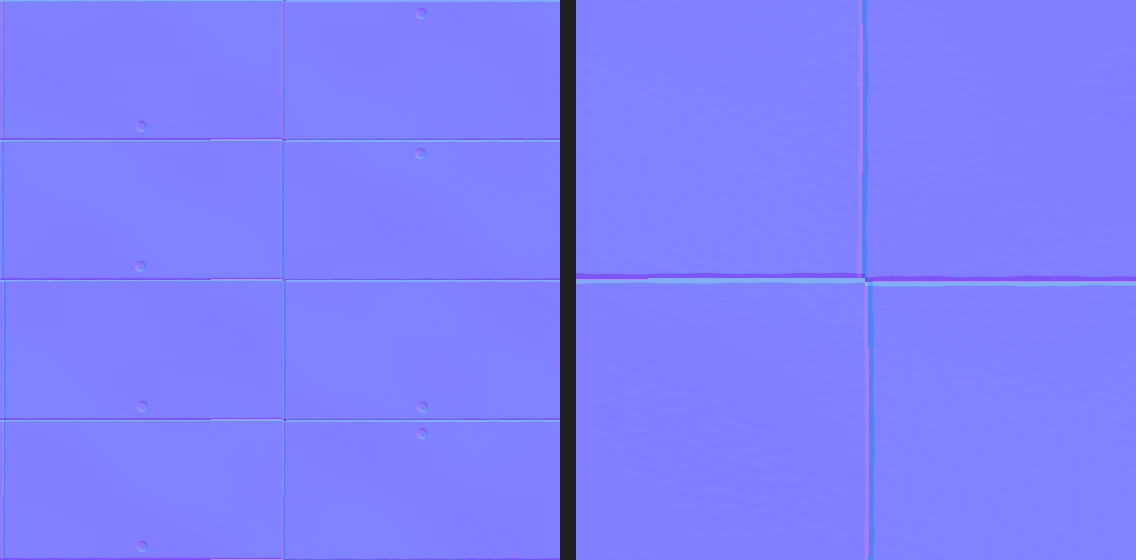
Left: the whole. Right: its middle third, enlarged.
This texture map is drawn by a Shadertoy shader. Its source:

```glsl
// Tangent-space normal map of flat wall panels, two across and four down.
// Slopes of bevelled joints, one round dimple per panel, soft undulation and
// fine cellular grain are added up, then encoded as a unit normal.

#define PANELS vec2(2.0, 4.0)
#define JOINT_X 0.0056        // horizontal offset of the panel grid
#define ROW_SHIFT 0.0023      // sideways stagger between rows
#define BEVEL_WIDTH 0.0029
#define BEVEL_SLOPE 0.36
#define DIMPLE_RADIUS 0.0104
#define DIMPLE_INSET 0.0238
#define DIMPLE_SLOPE 0.30
#define GRAIN_CELLS vec2(120.0, 190.0)
#define GRAIN_SLOPE 0.016

const float TAU = 6.2831853;

vec2 hash2(vec2 p) {
    vec2 q = vec2(dot(p, vec2(127.1, 311.7)), dot(p, vec2(269.5, 183.3)));
    return fract(sin(q) * 43758.5);
}

// Offset to the nearest scattered point, which serves as a grain slope.
vec2 cellSlope(vec2 p) {
    vec2 cell = floor(p), f = fract(p), nearest = vec2(2.0);
    for (int j = -1; j <= 1; j++) {
        for (int i = -1; i <= 1; i++) {
            vec2 g = vec2(i, j);
            vec2 d = g + hash2(mod(cell + g, GRAIN_CELLS)) - f;
            if (dot(d, d) < dot(nearest, nearest)) nearest = d;
        }
    }
    return nearest;
}

// Full strength within width of an edge, with a smooth inner border.
vec2 bevel(vec2 dist, vec2 width, float soft) {
    return 1.0 - smoothstep(width - soft, width + soft, dist);
}

// Broad diagonal swells built from layered sines.
vec2 undulation(vec2 p, vec2 id) {
    float phase = 1.3 * id.x + 0.7 * id.y;
    float s = sin(TAU * (p.x + 2.0 * p.y) + phase);
    s += 0.6 * sin(TAU * (3.0 * p.x + 4.0 * p.y) + 1.7 + phase);
    s += 0.4 * sin(TAU * (2.0 * p.x - 3.0 * p.y) + 4.1);
    float k = smoothstep(-1.3, 1.9, s);
    return mix(vec2(0.002, 0.020), vec2(0.018, -0.016), k);
}

// Concave ring around a flat floor; its walls lean towards the centre.
vec2 dimple(vec2 d, float soft) {
    float r = length(d);
    float wall = smoothstep(0.45 * DIMPLE_RADIUS, 0.75 * DIMPLE_RADIUS, r);
    wall *= 1.0 - smoothstep(DIMPLE_RADIUS - 2.0 * soft, DIMPLE_RADIUS + soft, r);
    return -d / max(r, 0.0001) * wall * DIMPLE_SLOPE;
}

void mainImage(out vec4 fragColor, in vec2 fragCoord) {
    vec2 p = fragCoord / iResolution.xy;
    float soft = max(0.5 / iResolution.y, 0.0006);

    // Panel grid: a slight drop and tilt per column, a stagger per row
    float side = mod(floor((p.x - JOINT_X) * PANELS.x), PANELS.x);
    float tilt = 0.0008 * (fract((p.x - JOINT_X) * PANELS.x) - 0.5);
    vec2 q = p;
    q.y -= mix(0.0007, -0.0005, side) + tilt;
    float row = mod(floor(q.y * PANELS.y), PANELS.y);
    q.x -= JOINT_X + ROW_SHIFT * sin(1.9 * row + 0.32);
    q.x += 0.0004 * sin(TAU * 4.0 * p.y + row);

    vec2 size = 1.0 / PANELS;
    vec2 id = mod(floor(q * PANELS), PANELS);
    vec2 local = fract(q * PANELS) * size;
    vec2 toFar = size - local;

    // Bevels, with a little wear along their length
    vec2 wear = 1.0 + 0.10 * sin(TAU * p.yx * vec2(17.0, 13.0) + id.yx * 2.0)
                    + 0.07 * sin(TAU * p.yx * vec2(41.0, 37.0));
    vec2 width = BEVEL_WIDTH * wear;
    vec2 nearEdge = bevel(local, width, soft);
    vec2 farEdge = bevel(toFar, width * vec2(0.8, 0.95), soft);
    vec2 slope = (farEdge * vec2(0.72, 1.0) - nearEdge) * BEVEL_SLOPE;

    // Faces: swells everywhere, grain strongest beside the joints
    vec2 closest = min(local, toFar);
    float edgeDist = min(closest.x, closest.y);
    float roughness = 0.45 + 0.9 * exp(-edgeDist * 60.0);
    slope += undulation(p, id);
    slope += cellSlope(p * GRAIN_CELLS) * GRAIN_SLOPE * roughness;

    // Dimple near the lower edge, or the upper one in most right-hand panels
    bool upper = id.x > 0.5 && abs(id.y - 1.0) > 0.5;
    float dimpleY = upper ? size.y - DIMPLE_INSET : DIMPLE_INSET;
    slope += dimple(local - vec2(0.495 * size.x, dimpleY), soft);

    // Encode the unit normal
    slope = clamp(slope, -0.6, 0.6);
    vec3 normal = vec3(slope, sqrt(1.0 - dot(slope, slope)));
    fragColor = vec4(normal * 0.5 + 0.5, 1.0);
}
```
